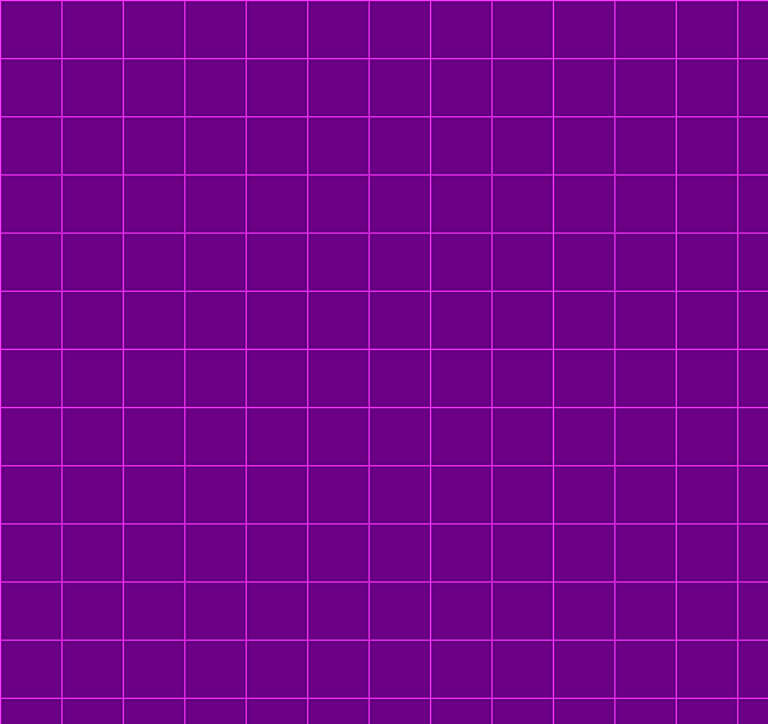
Give the GLSL for this pattern, as a WebGL 2 fragment shader.

```glsl
#version 300 es
precision highp float;

uniform vec2 u_resolution;
out vec4 fragColor;

#define REPEATS vec2(12.5, 12.45)   // cells across and down
#define FIRST_LINE 0.00065          // inset of the first lines from the top left
#define LINE_WIDTH 0.00156          // in canvas widths
#define HALO_OFFSET 0.0029          // centre of the dark fringe beside a line
#define HALO_WIDTH 0.0017
#define SOFTNESS 1.2                // edge filter, in pixels
#define FIELD_COLOR vec3(0.42, 0.0, 0.53)
#define HALO_COLOR vec3(0.37, 0.0, 0.48)
#define LINE_COLOR vec3(1.0, 0.22, 1.0)

// Filtered coverage of a stripe, given the distance from its centre line.
vec2 stripe(vec2 dist, float width, float filterWidth) {
    vec2 upper = min(dist + 0.5 * filterWidth, vec2(0.5 * width));
    vec2 lower = max(dist - 0.5 * filterWidth, vec2(-0.5 * width));
    return clamp((upper - lower) / filterWidth, 0.0, 1.0);
}

// Distance to the nearest vertical (x) and horizontal (y) grid line.
vec2 gridDistance(vec2 p, vec2 pitch) {
    return abs(fract(p / pitch + 0.5) - 0.5) * pitch;
}

void main() {
    // Canvas widths, measured from the top left corner.
    vec2 size = u_resolution / u_resolution.x;
    vec2 p = gl_FragCoord.xy / u_resolution.x;
    p.y = size.y - p.y;

    vec2 dist = gridDistance(p - FIRST_LINE, size / REPEATS);
    float filterWidth = SOFTNESS / u_resolution.x;
    vec2 halo = stripe(abs(dist - HALO_OFFSET), HALO_WIDTH, filterWidth);
    vec2 line = stripe(dist, LINE_WIDTH, filterWidth);

    // Dark fringe first, bright lines on top.
    vec3 color = mix(FIELD_COLOR, HALO_COLOR, max(halo.x, halo.y));
    color = mix(color, LINE_COLOR, max(line.x, line.y));
    fragColor = vec4(color, 1.0);
}
```
